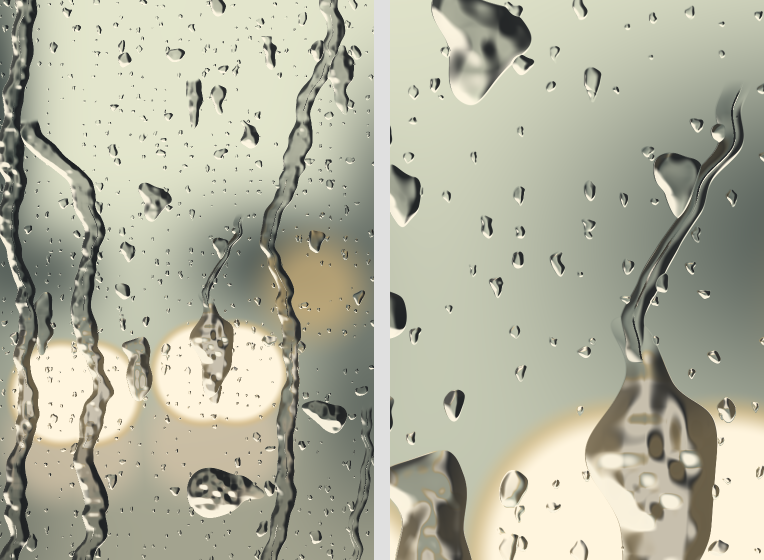
Left: the whole. Right: its middle third, enlarged.
Give the GLSL for this texture, as a Shadertoy shader.

```glsl
// Rain on a window: drops and rivulets over a blurred street with round lights.
// The slope of a height field of water bends the view behind it, darkens its
// flanks and lights the lower rims.
const vec3 SKY    = vec3(0.89, 0.90, 0.80);
const vec3 HAZE   = vec3(0.73, 0.75, 0.67);
const vec3 ROAD   = vec3(0.64, 0.64, 0.56);
const vec3 SHADOW = vec3(0.25, 0.29, 0.28);
const vec3 LAMP   = vec3(1.00, 0.96, 0.87);
const vec3 AMBER  = vec3(0.86, 0.74, 0.51);
const vec3 INK    = vec3(0.10, 0.11, 0.12);
const vec3 GLINT  = vec3(1.00, 0.97, 0.89);
const float BEND  = 0.075;   // refraction strength
const float RIM   = 0.015;   // widest curved rim of a rivulet
const float STEP  = 0.0010;  // spacing for the slope
const int BIG_COUNT = 10;
// Large drops: centre, half size
const vec4 BIG[BIG_COUNT] = vec4[BIG_COUNT](
    vec4(0.378, 0.375, 0.033, 0.090), vec4(0.250, 0.335, 0.024, 0.050),
    vec4(0.390, 0.112, 0.070, 0.040), vec4(0.585, 0.255, 0.036, 0.030),
    vec4(0.345, 0.820, 0.015, 0.042), vec4(0.608, 0.855, 0.018, 0.056),
    vec4(0.275, 0.635, 0.024, 0.032), vec4(0.078, 0.430, 0.016, 0.055),
    vec4(0.390, 0.827, 0.013, 0.027), vec4(0.447, 0.757, 0.014, 0.028));

float hash(vec2 p) { return fract(sin(dot(p, vec2(12.9898, 78.233))) * 43758.5453); }

float noise(vec2 p) {
    vec2 i = floor(p), f = fract(p);
    f = f * f * (3.0 - 2.0 * f);
    return mix(mix(hash(i), hash(i + vec2(1, 0)), f.x),
               mix(hash(i + vec2(0, 1)), hash(i + vec2(1, 1)), f.x), f.y);
}

// Soft round blot, 1 in the centre
float blot(vec2 p, float x, float y, float w, float h) {
    vec2 q = (p - vec2(x, y)) / vec2(w, h);
    return exp(-dot(q, q));
}

// Distance to a pair of overlapping discs
float pair(vec2 p, vec2 a, float gap, float r) {
    return min(length(p - a), length(p - a - vec2(gap, 0.0))) - r;
}

float lampDistance(vec2 p) {
    return min(pair(p, vec2(0.11, 0.297), 0.05, 0.09), pair(p, vec2(0.362, 0.333), 0.06, 0.088));
}

// Blurred street behind the glass
vec3 street(vec2 p) {
    vec3 col = mix(ROAD, HAZE, smoothstep(0.05, 0.45, p.y));
    col = mix(col, SKY, smoothstep(0.42, 0.74, p.y));
    col = mix(col, SKY, 0.6 * blot(p, 0.25, 0.57, 0.11, 0.20));
    float gloom = blot(p, -0.02, 0.78, 0.075, 0.36) + 0.65 * blot(p, 0.09, 0.51, 0.09, 0.08)
                + 0.85 * blot(p, 0.49, 0.53, 0.15, 0.10) + 0.6 * blot(p, 0.70, 0.66, 0.10, 0.20)
                + 0.65 * blot(p, 0.66, 0.28, 0.12, 0.20) + 0.4 * blot(p, 0.0, 0.05, 0.12, 0.16);
    col = mix(col, SHADOW, min(gloom, 0.92));
    col = mix(col, AMBER * 0.94, 0.75 * smoothstep(0.135, 0.035, length(p - vec2(0.56, 0.485))));
    float wet = min(pair(p, vec2(0.10, 0.20), 0.06, 0.0), pair(p, vec2(0.35, 0.21), 0.07, 0.0));
    col = mix(col, vec3(0.84, 0.77, 0.66), 0.7 * smoothstep(0.13, 0.05, wet));
    float d = lampDistance(p);
    col = mix(col, AMBER, 0.7 * smoothstep(0.014, -0.002, d));
    return mix(col, LAMP, smoothstep(0.005, -0.012, d));
}

// Rounded cross-section rising over the given rim width
float dome(float d, float rim) {
    float t = clamp(-d / rim, 0.0, 1.0);
    return rim * t * (2.0 - t);
}

float drop(vec2 p, vec2 centre, vec2 size) {
    vec2 q = (p - centre) / size;
    float r = min(size.x, size.y), f = 0.75 / r;
    q.x *= 1.0 - 0.25 * q.y;
    q += 0.85 * (vec2(noise(p * f), noise(p * f + 31.0)) - 0.5);
    return dome((length(q) - 1.0) * r, r * 0.85);
}

// One random drop in some of the cells of a grid
float scatter(vec2 p, float cell, float share) {
    vec2 id = floor(p / cell);
    if (hash(id + cell * 91.0) > share) return 0.0;
    vec2 rnd = vec2(hash(id + 3.7), hash(id + 8.1));
    float r = cell * mix(0.08, 0.19, rnd.x * rnd.y);
    return drop(p, (id + 0.3 + 0.4 * rnd) * cell, r * vec2(1.0, mix(0.7, 2.0, hash(id + 5.3))));
}

float rivulet(vec2 p, float x, float width, float depth) {
    x += 0.022 * (noise(vec2(p.y * 17.0, width * 900.0)) - 0.5)
       + 0.010 * (noise(vec2(p.y * 50.0, width * 700.0)) - 0.5);
    float w = width * (0.6 + 0.8 * noise(vec2(p.y * 24.0, sign(p.x - x) + 5.0)));
    return depth * dome(abs(p.x - x) - w, min(w, RIM));
}

float waterHeight(vec2 p) {
    float y = p.y;
    float h = rivulet(p, 0.036 + 0.012 * sin(y * 9.0 - 1.5), 0.018, 1.2);
    float branch = 0.162 - 0.11 * smoothstep(0.63, 0.79, y) + 0.012 * sin(y * 24.0);
    h = max(h, rivulet(p, branch, 0.020, 1.0) * smoothstep(0.79, 0.77, y));
    float right = 0.515 + 0.08 * smoothstep(0.62, 1.0, y) - 0.03 * smoothstep(0.13, 0.0, y)
                - 0.03 * exp(-pow((y - 0.57) / 0.09, 2.0));
    h = max(h, rivulet(p, right, 0.016, 0.8));
    h = max(h, rivulet(p, 0.63 + 0.12 * y, 0.009, 0.7) * smoothstep(0.29, 0.26, y));
    float trail = smoothstep(0.44, 0.46, y) * smoothstep(0.62, 0.58, y);
    h = max(h, rivulet(p, 0.38 + 0.045 * smoothstep(0.50, 0.60, y), 0.008, 1.0) * trail);
    for (int i = 0; i < BIG_COUNT; i++) h = max(h, drop(p, BIG[i].xy, BIG[i].zw));
    h = max(h, max(scatter(p, 0.085, 0.45), scatter(p + 0.013, 0.041, 0.5)));
    h = max(h, scatter(p + 0.007, 0.021, 0.4));
    return h * (0.65 + 0.7 * noise(p * 80.0));
}

vec3 rainyWindow(vec2 p) {
    float h = waterHeight(p);
    vec2 s = vec2(waterHeight(p + vec2(STEP, 0)), waterHeight(p + vec2(0, STEP))) - h;
    s = clamp(s / STEP, -2.0, 2.0);
    vec3 col = street(p + s * BEND) * mix(1.0, 0.78, smoothstep(0.001, 0.012, h));
    // Dark flanks, then warm light along the lower and left rims
    float dark = smoothstep(0.3, 1.2, -s.x - 0.35 * s.y);
    dark = max(dark, 0.8 * smoothstep(0.7, 1.6, s.x - 0.5 * s.y));
    col = mix(col, INK, 0.92 * dark);
    float warm = smoothstep(0.05, -0.02, lampDistance(p));
    col = mix(col, AMBER * 0.8, 0.5 * warm * smoothstep(0.5, 1.3, abs(s.x)));
    return mix(col, GLINT, 0.95 * smoothstep(0.4, 1.1, s.y + 0.4 * s.x));
}

void mainImage(out vec4 fragColor, in vec2 fragCoord) {
    vec3 sum = vec3(0.0);
    for (int i = 0; i < 4; i++) // four samples smooth the edges
        sum += rainyWindow((fragCoord + vec2(i % 2, i / 2) * 0.5 - 0.25) / iResolution.y);
    fragColor = vec4(sum * 0.25, 1.0);
}
```
